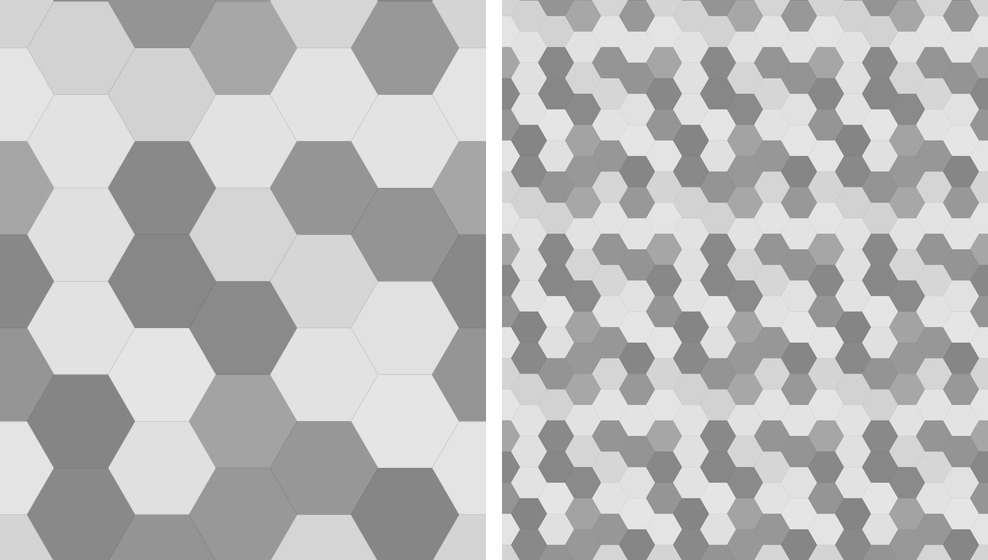
Left, the tile; right, the same tile 3 across and 3 down.
This pattern is drawn by a Shadertoy shader. Its source:

```glsl
const float COLUMNS = 6.0;          // even, so staggered columns wrap
const float ROWS = 6.0;
const float RISE = 0.014;            // keeps tile borders off the canvas edge
const float SEED = 3.7;
const float SCATTER = 0.3;           // random share of the tone order
const float LINE_HALF_WIDTH = 0.004; // in tile heights
const float LINE_DARKNESS = 0.11;
const float SHADE_JITTER = 0.012;

// Crossing waves of tone: cycles across, cycles up, phase in degrees
const int WAVE_COUNT = 4;
const float WAVE_STRENGTH = 0.5;
const vec3 WAVES[WAVE_COUNT] = vec3[WAVE_COUNT](
    vec3(0.0, 2.0, -38.0), vec3(2.0, 2.0, 84.0),
    vec3(3.0, 1.0, 146.0), vec3(2.0, 1.0, -148.0));

// Grey tones, and the tile rank at which each one ends
const float LIGHT = 0.888, PALE = 0.830, MIDDLE = 0.650, GREY = 0.588, DARK = 0.532;
const float LIGHT_END = 13.0, PALE_END = 19.0, MIDDLE_END = 22.0, GREY_END = 29.0;

float hash(vec2 p) {
    return fract(sin(dot(p, vec2(12.9898, 78.233)) + SEED) * 43758.5453);
}

// Odd columns are raised by half a tile
float columnLift(float column) {
    return 0.5 * mod(column, 2.0);
}

float darkness(vec2 tile) {
    vec2 place = vec2(tile.x, tile.y + columnLift(tile.x)) / vec2(COLUMNS, ROWS);
    float sum = SCATTER * hash(tile);
    for (int i = 0; i < WAVE_COUNT; i++)
        sum += WAVE_STRENGTH * cos(radians(360.0 * dot(WAVES[i].xy, place) + WAVES[i].z));
    return sum;
}

// Position of a tile in order of darkness, so each tone keeps its exact share
float darknessRank(vec2 tile) {
    float own = darkness(tile);
    float rank = 0.0;
    for (float x = 0.0; x < COLUMNS; x++)
        for (float y = 0.0; y < ROWS; y++)
            rank += float(darkness(vec2(x, y)) < own);
    return rank;
}

float tileShade(vec2 tile) {
    tile = mod(tile, vec2(COLUMNS, ROWS));
    float rank = darknessRank(tile);
    float tone = rank < LIGHT_END ? LIGHT
               : rank < PALE_END ? PALE
               : rank < MIDDLE_END ? MIDDLE
               : rank < GREY_END ? GREY : DARK;
    return tone + SHADE_JITTER * (2.0 * hash(tile + 17.0) - 1.0);
}

void mainImage(out vec4 fragColor, in vec2 fragCoord) {
    vec2 grid = fragCoord / iResolution.xy * vec2(COLUMNS, ROWS) + vec2(0.0, RISE);
    vec2 hexScale = vec2(sqrt(0.75), 1.0); // neighbouring centres lie one unit apart
    float pixel = ROWS / iResolution.y;

    // Two nearest tile centres
    vec2 nearest = vec2(0.0), second = vec2(0.0);
    float nearestDist = 1e3, secondDist = 1e3;
    for (int i = 0; i < 4; i++) {
        float column = floor(grid.x) + float(i % 2);
        float lift = columnLift(column);
        vec2 tile = vec2(column, floor(grid.y - lift) + float(i / 2));
        vec2 offset = (grid - tile - vec2(0.0, lift)) * hexScale;
        float dist = dot(offset, offset);
        if (dist < nearestDist) {
            second = nearest;
            secondDist = nearestDist;
            nearest = tile;
            nearestDist = dist;
        } else if (dist < secondDist) {
            second = tile;
            secondDist = dist;
        }
    }

    // Smoothed tile border with a faint dark hairline
    float edge = 0.5 * (secondDist - nearestDist);
    float coverage = clamp(0.5 + edge / pixel, 0.0, 1.0);
    float shade = tileShade(nearest);
    if (coverage < 1.0) shade = mix(tileShade(second), shade, coverage);
    float line = clamp(0.5 + (LINE_HALF_WIDTH - edge) / pixel, 0.0, 1.0);
    shade *= 1.0 - LINE_DARKNESS * line;

    fragColor = vec4(vec3(shade), 1.0);
}
```
